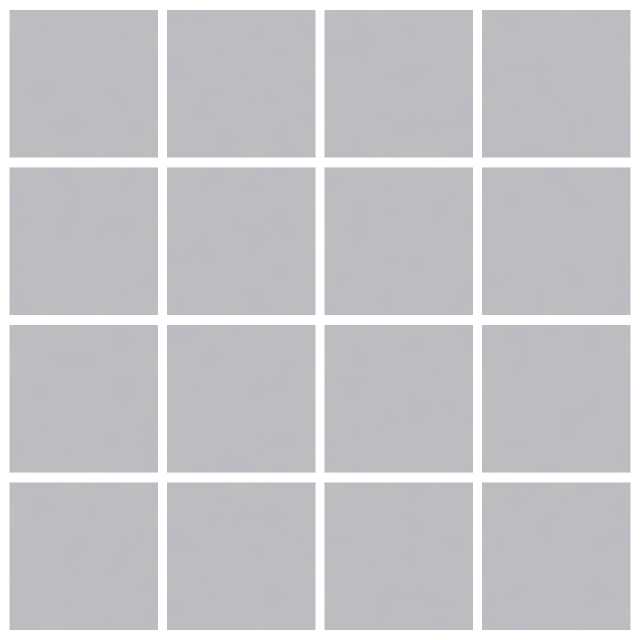
A Shadertoy shader for this pattern:

```glsl
vec2 hashGradient(vec2 cell) {
    vec2 p = fract(cell * vec2(0.1031, 0.1137) + 0.37);
    p += dot(p, p.yx + 19.19);
    float angle = 6.2832 * fract((p.x + p.y) * p.x * 7.31);
    return vec2(cos(angle), sin(angle));
}

float gradientNoise(vec2 p) {
    vec2 i = floor(p), f = fract(p);
    vec2 u = f * f * f * (f * (f * 6.0 - 15.0) + 10.0);
    float a = dot(hashGradient(i), f);
    float b = dot(hashGradient(i + vec2(1, 0)), f - vec2(1, 0));
    float c = dot(hashGradient(i + vec2(0, 1)), f - vec2(0, 1));
    float d = dot(hashGradient(i + vec2(1, 1)), f - vec2(1, 1));
    return mix(mix(a, b, u.x), mix(c, d, u.x), u.y);
}

float boxDistance(vec2 p, vec2 halfSize) {
    vec2 q = abs(p) - halfSize;
    return length(max(q, 0.0)) + min(max(q.x, q.y), 0.0);
}

void mainImage(out vec4 fragColor, in vec2 fragCoord) {
    float pixel = 1.0 / min(iResolution.x, iResolution.y);
    vec2 uv = (fragCoord - 0.5 * iResolution.xy) * pixel;

    // Four by four tiles, centred, with a plain outer margin
    float pitch = 0.2461;
    vec2 tile = clamp(floor(uv / pitch), -2.0, 1.0);
    vec2 local = uv - (tile + 0.5) * pitch;
    float dist = boxDistance(local, vec2(0.1160, 0.1153));
    float coverage = clamp(0.5 - dist / pixel, 0.0, 1.0);

    // Faint mottling between cool and neutral grey, different on each tile
    vec2 grain = local * 24.0 + (tile + 3.0) * 17.0;
    float mottle = gradientNoise(grain) + 0.5 * gradientNoise(grain * 2.3 + 5.7);
    vec3 glaze = mix(vec3(0.736, 0.735, 0.757), vec3(0.745, 0.745, 0.752),
                     smoothstep(-0.5, 0.6, mottle));

    fragColor = vec4(mix(vec3(1.0), glaze, coverage), 1.0);
}
```
